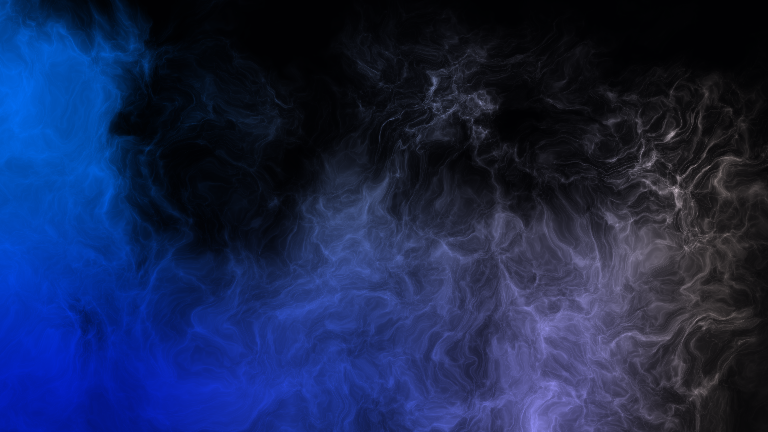
Give the GLSL for this background, as a WebGL 1 fragment shader.

```glsl
precision highp float;
// Coloured smoke on black: an azure plume at the left, a violet bank along
// the bottom and pale wisps at the right. Soft envelopes place the smoke;
// domain-warped noise shapes its billows and ridged noise its filaments.
uniform vec2 u_resolution;

float hash(vec2 p) {
  vec3 h = fract(vec3(p.xyx) * 0.1031);
  h += dot(h, h.yzx + 33.33);
  return fract((h.x + h.y) * h.z);
}

float noise(vec2 p) {
  vec2 cell = floor(p), f = fract(p);
  f = f * f * f * (f * (f * 6.0 - 15.0) + 10.0);
  float low = mix(hash(cell), hash(cell + vec2(1.0, 0.0)), f.x);
  float high = mix(hash(cell + vec2(0.0, 1.0)), hash(cell + 1.0), f.x);
  return mix(low, high, f.y);
}

const mat2 TURN = mat2(1.6, 1.2, -1.2, 1.6);

float fbm(vec2 p) {
  float sum = 0.0, gain = 0.5;
  for (int i = 0; i < 5; i++) {
    sum += gain * noise(p);
    p = TURN * p + 7.3;
    gain *= 0.5;
  }
  return sum;
}

// Thin bright creases where each noise octave crosses its middle value
float filaments(vec2 p) {
  float sum = 0.0, gain = 0.4;
  for (int i = 0; i < 5; i++) {
    sum += gain * pow(1.0 - abs(2.0 * noise(p) - 1.0), 5.0);
    p = TURN * p + 3.7;
    gain *= 0.72;
  }
  return sum;
}

vec2 swirl(vec2 p) {
  return vec2(fbm(p), fbm(p + vec2(31.7, 17.3))) - 0.5;
}

float glow(vec2 p, vec2 center, vec2 radius) {
  vec2 d = (p - center) / radius;
  return exp(-dot(d, d));
}

vec3 smokeTint(vec2 p) {
  float rise = smoothstep(0.05, 0.7, p.y);
  vec3 azure = mix(vec3(0.01, 0.11, 0.74), vec3(0.0, 0.42, 0.95), rise);
  vec3 slate = mix(vec3(0.15, 0.27, 0.78), vec3(0.38, 0.47, 0.68), rise);
  vec3 lilac = mix(vec3(0.46, 0.45, 0.76), vec3(0.57, 0.56, 0.68), rise);
  vec3 tint = mix(azure, slate, smoothstep(0.25, 0.8, p.x));
  tint = mix(tint, lilac, smoothstep(0.75, 1.3, p.x));
  return mix(tint, vec3(0.66, 0.6, 0.59), smoothstep(1.3, 1.7, p.x));
}

void main() {
  vec2 p = gl_FragCoord.xy / u_resolution.y;
  p.x *= 1.7778 * u_resolution.y / u_resolution.x;

  // Two warps curl the smoke
  vec2 bend = swirl(p * 3.0 + 4.0);
  vec2 curl = swirl(p * 7.0 + bend * 2.0);
  vec2 q = p + bend * 0.25 + curl * 0.12;
  float billow = fbm(q * 5.5 + 11.0);
  float strands = filaments(q * vec2(9.0, 6.0) + 2.0);
  vec2 slanted = mat2(0.8, -0.6, 0.6, 0.8) * q;
  float fineStrands = filaments(slanted * vec2(10.0, 20.0) + curl + 20.0);
  float ragged = (billow - 0.48) * 0.35 + (0.45 - strands) * 0.1;

  // Left plume, narrowing at the top
  float rim = 0.35 - 0.2 * smoothstep(0.84, 1.04, p.y);
  float plume = 1.0 - smoothstep(-0.2, 0.1, p.x - rim + ragged);
  plume *= 1.0 - 0.4 * smoothstep(0.85, 1.05, p.y + ragged);

  // Bottom bank, with a hump near the middle and a torn right end
  float crest = 0.41 + 0.22 * smoothstep(0.55, 0.8, p.x)
    - 0.07 * smoothstep(0.92, 1.1, p.x) + 0.04 * smoothstep(1.15, 1.4, p.x);
  float bank = 1.0 - smoothstep(-0.24, 0.1, p.y - crest + ragged);
  float torn = smoothstep(1.35, 1.66, p.x - 0.3 * p.y + ragged);
  bank *= 1.0 - 0.85 * torn;

  // Loose wisps above and to the right
  float veil = 0.8 * glow(p, vec2(1.05, 0.74), vec2(0.26, 0.16))
    + 0.9 * glow(p, vec2(1.53, 0.64), vec2(0.2, 0.17))
    + 0.9 * glow(p, vec2(1.7, 0.38), vec2(0.2, 0.22))
    + 0.4 * glow(p, vec2(1.58, 0.1), vec2(0.18, 0.14))
    + 0.35 * glow(p, vec2(0.55, 0.75), vec2(0.22, 0.28))
    + 0.3 * glow(p, vec2(0.45, 0.42), vec2(0.2, 0.12));
  float patches = smoothstep(0.32, 0.62, billow);
  float wisps = veil * patches
    * (0.08 + 0.9 * strands * strands + 1.1 * fineStrands * fineStrands);

  // Contrast grows from the even plume to the stringy right side
  float contrast = smoothstep(0.1, 1.3, p.x);
  float texture = mix(0.86, 0.78, contrast)
    + mix(0.5, 0.9, contrast) * (billow - 0.48)
    + mix(0.12, 0.42, contrast) * (strands + fineStrands - 0.85);
  float body = 1.0 - (1.0 - plume) * (1.0 - bank);
  float density = body * clamp(texture, 0.08, 1.2) + wisps * (1.0 - 0.6 * body);

  vec3 color = vec3(0.004, 0.005, 0.012) + smokeTint(p) * density;
  gl_FragColor = vec4(clamp(color, 0.0, 1.0), 1.0);
}
```
